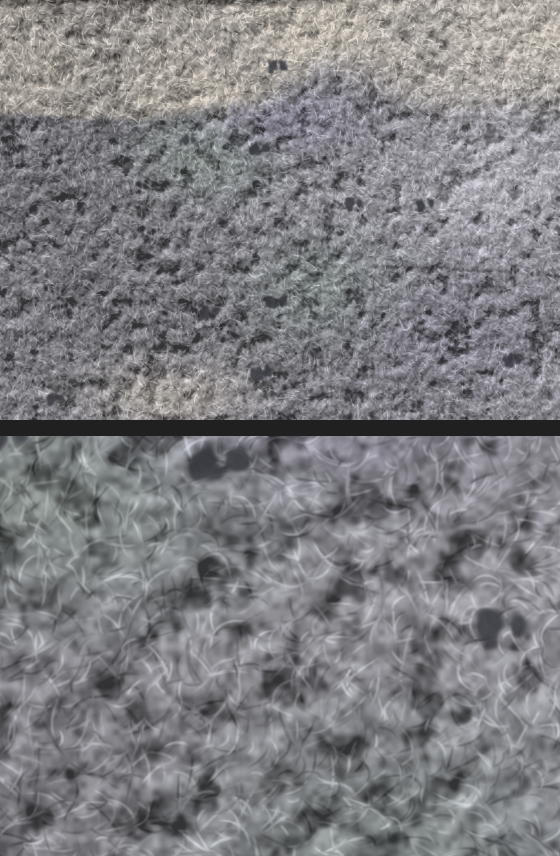
Top: the whole. Bottom: its middle third, enlarged.
Give the GLSL for this texture, as a Shadertoy shader.

```glsl
const float BLADE_LAYERS = 8.0;
const float BLADE_WIDTH = 0.0018;
const float BLADE_CONTRAST = 0.36;
const float CLUMP_FREQ = 36.0;
const float RELIEF = 0.50;
const float GAP_DEPTH = 0.17;
const float GRAIN = 0.16;
const float HOLE_CELL = 0.19;
const float HOLE_CHANCE = 0.20;
const float FIELD_TONE = 0.455;
const vec3 GREY_TINT = vec3(0.99, 0.985, 1.03);
const vec3 STRAW_TINT = vec3(1.04, 1.00, 0.94);
const vec3 GREEN_TINT = vec3(0.95, 1.03, 0.98);
const vec3 VIOLET_TINT = vec3(0.99, 0.975, 1.07);
const vec3 HOLE_COLOR = vec3(0.23, 0.23, 0.26);

vec4 hash4(vec3 p) {
    vec4 q = fract(p.xyzx * vec4(0.1031, 0.1030, 0.0973, 0.1099));
    q += dot(q, q.wzxy + 33.33);
    return fract((q.xxyz + q.yzzw) * q.zywx);
}

float noise(vec2 p) {
    vec2 i = floor(p), f = fract(p);
    f = f * f * (3.0 - 2.0 * f);
    float a = hash4(vec3(i, 7.0)).x;
    float b = hash4(vec3(i + vec2(1, 0), 7.0)).x;
    float c = hash4(vec3(i + vec2(0, 1), 7.0)).x;
    float d = hash4(vec3(i + vec2(1, 1), 7.0)).x;
    return mix(mix(a, b, f.x), mix(c, d, f.x), f.y);
}

float fbm(vec2 p) {
    float sum = 0.0, amp = 0.54;
    for (int i = 0; i < 3; i++) {
        sum += amp * noise(p);
        p = mat2(1.6, 1.2, -1.2, 1.6) * p + 5.3;
        amp *= 0.52;
    }
    return sum;
}

// Soft elliptical patch, 1 at its centre
float patchMask(vec2 p, vec2 centre, vec2 radius) {
    vec2 q = (p - centre) / radius;
    return exp(-dot(q, q));
}

// Short bent blades in jittered cells; adds light and dark strokes
float blades(vec2 p, float lean, float straw, float px) {
    float shade = 0.0;
    for (float layer = 0.0; layer < BLADE_LAYERS; layer++) {
        float size = mix(0.036, 0.017, layer / BLADE_LAYERS);
        vec2 g = p / size + layer * 3.7;
        for (int k = 0; k < 9; k++) {
            vec2 cell = floor(g) + vec2(k % 3 - 1, k / 3 - 1);
            vec4 h = hash4(vec3(cell, layer + 11.0));
            vec2 q = (g - cell - h.xy) * size;
            float angle = lean + (h.z - 0.5) * 2.5;
            float c = cos(angle), s = sin(angle);
            q = vec2(c * q.x + s * q.y, c * q.y - s * q.x);
            float halfLen = size * mix(0.30, 0.75, h.w);
            q.y -= (h.x - 0.5) * 0.8 * q.x * q.x / halfLen;
            float w = BLADE_WIDTH + px * 0.5;
            float cover = smoothstep(w, 0.0, abs(q.y))
                        * smoothstep(halfLen, halfLen * 0.4, abs(q.x));
            float value = (fract(h.w * 7.3 + h.y) - 0.42) * BLADE_CONTRAST;
            shade = mix(shade, value * (1.0 + 0.25 * straw), cover * 0.75);
        }
    }
    return shade;
}

// Sparse dark burrows with ragged rims
float holes(vec2 p, float px) {
    float mask = 0.0;
    vec2 g = p / HOLE_CELL;
    vec4 h = hash4(vec3(floor(g), 41.0));
    vec2 q = (fract(g) - 0.2 - 0.6 * h.xy) * HOLE_CELL;
    float ragged = (noise(p * 110.0) - 0.5) * 0.010;
    for (float i = 0.0; i < 2.0; i++) {
        float radius = mix(0.008, 0.014, h.w) * (1.0 - 0.3 * i);
        float d = length((q - i * vec2(0.024, 0.004)) * vec2(1.0, 0.9)) - radius + ragged;
        mask = max(mask, smoothstep(0.004 + px, -0.004, d));
    }
    return mask * step(h.z, HOLE_CHANCE);
}

void mainImage(out vec4 fragColor, in vec2 fragCoord) {
    float px = 1.0 / iResolution.y;
    vec2 p = fragCoord * px;
    float broad = fbm(p * 4.0 + 2.0) - 0.5;
    float clump = fbm(p * CLUMP_FREQ);

    // Dry band across the top, crisp at the left and blurred at the right
    float edge = 0.72 + 0.11 * patchMask(p, vec2(0.80, p.y), vec2(0.17, 1.0))
               + 0.04 * smoothstep(0.8, 1.3, p.x) + 0.05 * broad + 0.03 * (clump - 0.5);
    float softness = mix(0.012, 0.07, smoothstep(0.3, 0.9, p.x));
    float band = smoothstep(-softness, softness, p.y - edge);
    float dryPatch = patchMask(p, vec2(0.40, 0.06), vec2(0.20, 0.09));
    float straw = clamp(band + 0.75 * dryPatch, 0.0, 1.0);
    float pale = patchMask(p, vec2(1.18, 0.57), vec2(0.22, 0.17));

    // Broad light and shade
    float tone = FIELD_TONE + 0.09 * smoothstep(0.1, 1.25, p.x) + 0.13 * band
               + 0.08 * dryPatch + 0.08 * pale + 0.18 * broad;
    float leftSide = smoothstep(0.75, 0.2, p.x);
    tone -= 0.10 * leftSide * patchMask(p, vec2(p.x, edge - 0.012), vec2(1.0, 0.012));
    tone -= 0.20 * smoothstep(0.978, 0.995, p.y + 0.03 * broad) * smoothstep(1.0, 0.6, p.x);

    // Tufts, shadowed gaps, blades and grain
    tone += RELIEF * (clump - fbm((p + vec2(-0.005, 0.010)) * CLUMP_FREQ));
    tone -= GAP_DEPTH * smoothstep(0.42, 0.24, clump) * (1.0 - 0.4 * straw);
    float lean = mix(0.8, 0.3, pale) + 3.0 * (noise(p * 9.0) - 0.5);
    tone += blades(p, lean, straw, px);
    tone += GRAIN * (noise(p * 190.0) - 0.5);

    // Thin furrow on the right
    float furrow = abs(p.y - 0.43 + 0.065 * p.x - 0.012 * (noise(p * 16.0) - 0.5));
    tone -= 0.13 * smoothstep(0.005 + px, 0.0, furrow) * smoothstep(0.8, 1.0, p.x);

    // Faint colour drift
    float green = patchMask(p, vec2(0.78, 0.30), vec2(0.17, 0.12))
                + patchMask(p, vec2(0.50, 0.64), vec2(0.16, 0.10));
    float violet = patchMask(p, vec2(0.68, 0.71), vec2(0.18, 0.09))
                 + 0.7 * patchMask(p, vec2(1.05, 0.22), vec2(0.30, 0.18));
    vec3 tint = mix(GREY_TINT, GREEN_TINT, min(green, 1.0) * 0.8);
    tint = mix(tint, VIOLET_TINT, min(violet, 1.0));
    tint = mix(tint, STRAW_TINT, straw * (0.8 + 0.6 * broad));

    vec3 color = clamp(tone, 0.2, 0.86) * tint;
    color = mix(color, HOLE_COLOR, 0.85 * holes(p, px));
    fragColor = vec4(clamp(color, 0.0, 1.0), 1.0);
}
```
